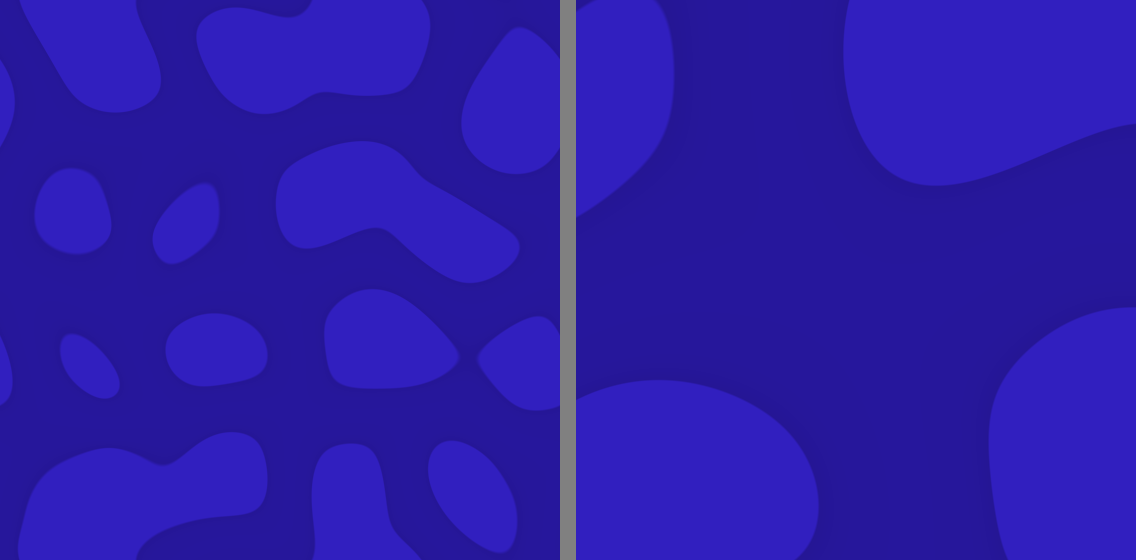
Left: the whole. Right: its middle third, enlarged.
Give the GLSL for this pattern, as a WebGL 1 fragment shader.

```glsl
precision highp float;

uniform vec2 u_resolution;

const float TAU = 6.2831853;
const float GRID = 4.0;          // seeds per side of the tile
const float JITTER = 0.62;       // seed displacement in cells
const float SHARPNESS = 30.0;    // higher gives tighter corners
const float HALF_GAP = 0.040;    // half the channel width

const vec3 CHANNEL_COLOR = vec3(0.150, 0.090, 0.610);
const vec3 BLOB_COLOR = vec3(0.192, 0.120, 0.750);

vec2 hash2(vec2 cell) {
  vec2 q = vec2(dot(cell, vec2(127.1, 311.7)), dot(cell, vec2(269.5, 183.3)));
  return fract(sin(q + 1.7) * 43758.547);
}

// Bends the plane with whole numbers of waves, so it still wraps.
vec2 warp(vec2 p, float amount) {
  vec2 bend = sin(TAU * (p.yx * vec2(2.0, 3.0) + vec2(0.15, 0.6)));
  bend += 0.6 * sin(TAU * (p.yx * vec2(3.0, 1.0) + p * vec2(1.0, 2.0)));
  return p + amount * bend;
}

// Shortest distance on the torus.
float wrappedDistance(vec2 a, vec2 b) {
  vec2 d = a - b;
  return length(d - floor(d + 0.5));
}

// One-hot family of a seed; neighbours of one family fuse into one blob.
vec4 familyMask(vec2 cell) {
  float index = cell.x + GRID * cell.y;
  float family = mod(floor(0.7 * index + 0.05), 4.0);
  return vec4(equal(vec4(0.0, 1.0, 2.0, 3.0), vec4(family)));
}

// Smooth distance to the border between the nearest family and the others.
float borderDistance(vec2 p, float sharpness) {
  vec4 density = vec4(0.0);
  for (int y = 0; y < 4; y++) {
    for (int x = 0; x < 4; x++) {
      vec2 cell = vec2(float(x), float(y));
      vec2 seed = (cell + 0.5 + JITTER * (hash2(cell) - 0.5)) / GRID;
      density += familyMask(cell) * exp(-sharpness * wrappedDistance(p, seed));
    }
  }
  float own = max(max(density.x, density.y), max(density.z, density.w));
  float others = dot(density, vec4(1.0)) - own;
  return log(own / others) / (2.0 * sharpness);
}

void main() {
  vec2 p = gl_FragCoord.xy / u_resolution;
  float pixel = 1.0 / min(u_resolution.x, u_resolution.y);

  float inside = borderDistance(warp(p, 0.016), SHARPNESS) - HALF_GAP;
  float blob = smoothstep(-0.8 * pixel, 0.8 * pixel, inside);

  // Faint shade in the channel along each blob.
  float shade = 0.05 * exp(min(inside, 0.0) / 0.006);
  vec3 color = mix(CHANNEL_COLOR * (1.0 - shade), BLOB_COLOR, blob);

  gl_FragColor = vec4(color, 1.0);
}
```
